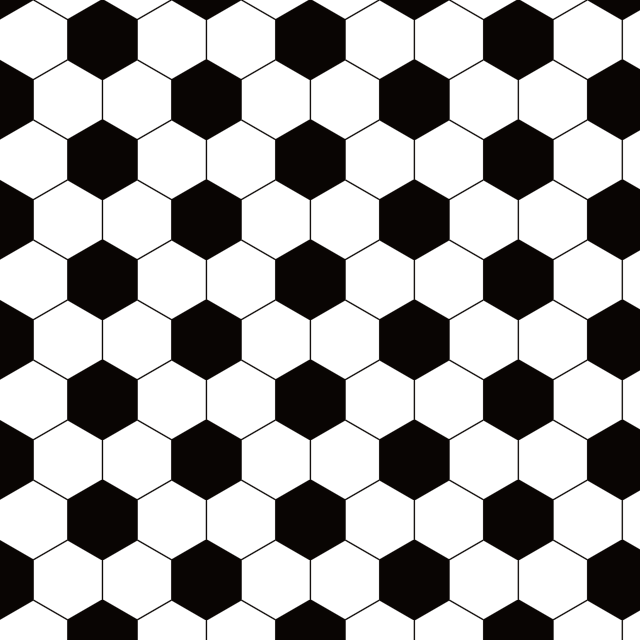
This pattern is drawn by a WebGL 1 fragment shader. Its source:

```glsl
precision highp float;
// Honeycomb of white hexagons with thin dark seams and evenly spaced black cells.

uniform vec2 u_resolution;

// Signed distance to an upright hexagon of unit width, pointed at top and bottom.
float hexagon(vec2 p) {
  p = abs(p);
  return max(p.x, dot(p, vec2(0.5, 0.8660254))) - 0.5;
}

// Offset from the nearest point of a rectangular grid.
vec2 repeatCell(vec2 p, vec2 period) {
  return p - period * floor(p / period + 0.5);
}

// Hexagons at the corners and at the centre of every period.
float hexagonGrid(vec2 p, vec2 period) {
  return min(hexagon(repeatCell(p, period)),
             hexagon(repeatCell(p - 0.5 * period, period)));
}

void main() {
  // Unit length is one hexagon width.
  float cellWidth = 0.1083;
  vec2 p = (gl_FragCoord.xy / u_resolution - vec2(0.485, 0.5628)) / cellWidth;
  float pixel = 1.0 / (u_resolution.y * cellWidth);

  // Seams follow every cell border; one cell in three is filled.
  float seam = -hexagonGrid(p, vec2(1.0, 1.7320508));
  float filled = hexagonGrid(p, vec2(3.0, 1.7320508));
  float ink = min(seam, filled) - 0.0095;

  float coverage = 1.0 - smoothstep(-0.75 * pixel, 0.75 * pixel, ink);
  vec3 color = mix(vec3(1.0), vec3(0.035, 0.018, 0.01), coverage);
  gl_FragColor = vec4(color, 1.0);
}
```
